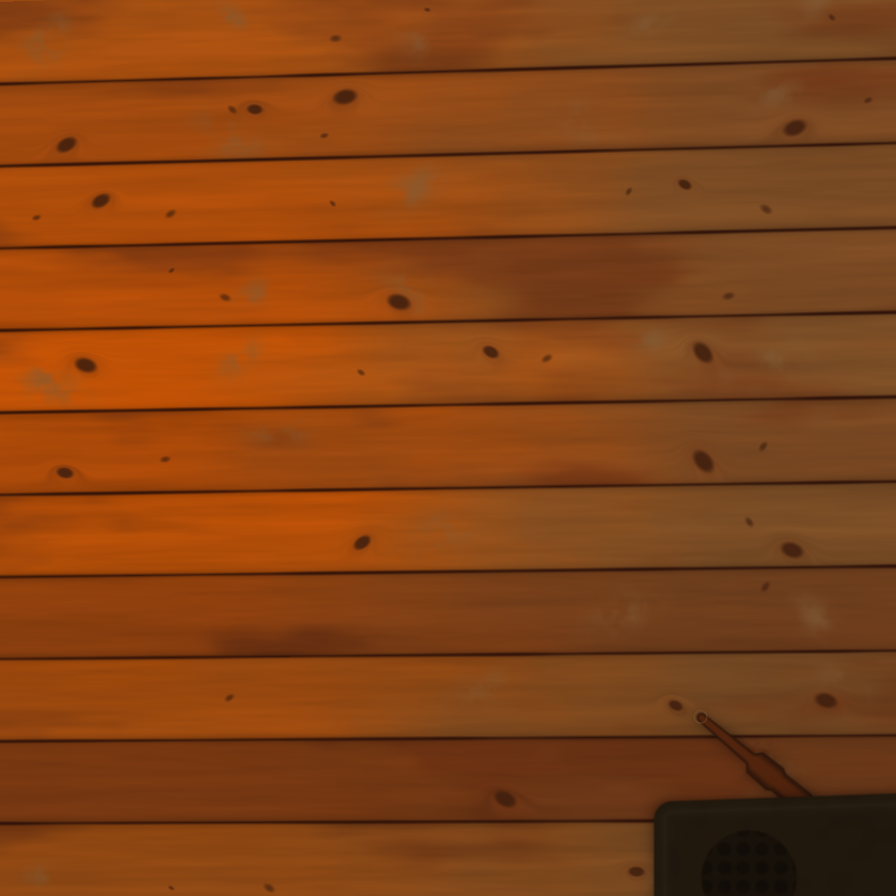
This texture is drawn by a WebGL 1 fragment shader. Its source:

```glsl
precision highp float;
uniform vec2 u_resolution;

const float PITCH = 0.0917;
const vec3 BROWN = vec3(0.46, 0.29, 0.14);
const vec3 ORANGE = vec3(0.71, 0.30, 0.02);
const vec3 RUSSET = vec3(0.40, 0.18, 0.07);
const vec3 KNOT = vec3(0.23, 0.11, 0.05);
const vec3 SEAM = vec3(0.17, 0.06, 0.03);
const vec3 SCUFF = vec3(0.50, 0.36, 0.22);
const vec3 CASE = vec3(0.125, 0.09, 0.05);

float hash(vec2 p) {
  return fract(sin(dot(p, vec2(127.1, 311.7))) * 43758.5453);
}

float noise(vec2 p) {
  vec2 i = floor(p), f = fract(p);
  f = f * f * (3.0 - 2.0 * f);
  return mix(mix(hash(i), hash(i + vec2(1.0, 0.0)), f.x),
             mix(hash(i + vec2(0.0, 1.0)), hash(i + vec2(1.0)), f.x), f.y);
}

float fbm(vec2 p) {
  float sum = 0.0, amp = 0.5;
  for (int i = 0; i < 4; i++) {
    sum += amp * noise(p);
    p = p * 2.03 + 17.3;
    amp *= 0.5;
  }
  return sum;
}

float cover(float d, float px) {
  return 1.0 - smoothstep(-px, px, d);
}

// Boards converge slightly: the seams tilt more toward the top
float boardCoord(vec2 uv) {
  float top = 1.0 - uv.y;
  return (top + uv.x * (0.0305 - 0.029 * top) - 0.0021) / PITCH;
}

// Normalized radius of the tilted ellipse scattered in this cell of a board
float spotRadius(vec2 p, float id, float cells, float chance, vec2 size, float seed) {
  vec2 key = vec2(floor(p.x * cells) + seed, id + seed * 1.7);
  if (hash(key) > chance) return 99.0;
  vec2 center = vec2((floor(p.x * cells) + 0.25 + 0.5 * hash(key + 3.1)) / cells,
                     (hash(key + 7.7) - 0.5) * 0.6 * PITCH);
  float angle = (hash(key + 11.3) - 0.5) * 1.9;
  vec2 q = p - center;
  q = vec2(cos(angle) * q.x + sin(angle) * q.y, cos(angle) * q.y - sin(angle) * q.x);
  return length(q / (size * (0.6 + 0.6 * hash(key + 5.9))));
}

// Distance to a segment (x) and the position along it (y)
vec2 segment(vec2 p, vec2 a, vec2 b) {
  vec2 ab = b - a;
  float h = clamp(dot(p - a, ab) / dot(ab, ab), 0.0, 1.0);
  return vec2(length(p - a - ab * h), h);
}

float roundBox(vec2 p, vec2 halfSize, float r) {
  vec2 q = abs(p) - halfSize + r;
  return length(max(q, 0.0)) + min(max(q.x, q.y), 0.0) - r;
}

vec3 planks(vec2 uv, float px) {
  float b = boardCoord(uv), id = floor(b), f = fract(b);
  vec2 p = vec2(uv.x, (f - 0.5) * PITCH);
  float knot = spotRadius(p, id, 6.0, 0.32, vec2(0.012, 0.0075), 2.0);
  float speck = spotRadius(p, id, 9.0, 0.28, vec2(0.005, 0.003), 31.0);
  float scuff = spotRadius(p, id, 5.0, 0.4, vec2(0.034, 0.018), 57.0);

  // Warm light on the left fading to brown on the right
  float rise = (uv.y - 0.56) / 0.46;
  float edge = uv.x + 0.36 * (fbm(uv * vec2(5.0, 9.0) + id * 4.7) - 0.5);
  float glow = (1.0 - smoothstep(0.2, 0.82, edge)) * (0.35 + 0.65 * exp(-rise * rise));
  vec3 col = mix(BROWN, ORANGE, glow);
  float low = smoothstep(0.6, 0.1, uv.y);
  float dull = mod(id, 2.0) * (0.14 + 0.4 * low) + 0.12 * hash(vec2(id, 4.0));
  dull += 0.5 * smoothstep(0.5, 0.75, fbm(uv * vec2(4.0, 12.0) + id * 9.1));
  col = mix(col, RUSSET, min(dull, 0.85));
  col *= 1.07 - 0.1 * low;

  // Soft long grain, bending around knots
  float bend = 0.4 * exp(-0.3 * knot * knot);
  float streak = fbm(vec2(uv.x * 4.0, (f + bend) * 6.0) + id * 13.1);
  float fiber = noise(vec2(uv.x * 22.0, (f + bend) * 22.0) + id * 7.3);
  col *= 0.88 + 0.2 * streak + 0.04 * fiber;

  // Scuffs, knots and specks
  col = mix(col, SCUFF, 0.6 * exp(-scuff * scuff) * smoothstep(0.3, 0.7, fbm(uv * 45.0)));
  col = mix(col, RUSSET, 0.4 * exp(-0.45 * knot * knot));
  col = mix(col, KNOT, 0.8 * cover((knot - 1.0) * 0.007, px + 0.0014));
  col = mix(col, KNOT, 0.6 * cover((speck - 1.0) * 0.003, px + 0.001));

  // Soft seams of uneven depth between boards; none above the first board
  float line = floor(b + 0.5);
  float d = min(f, 1.0 - f) * PITCH;
  float wear = noise(vec2(uv.x * 14.0, line * 5.0));
  float inside = step(0.5, line);
  col *= 1.0 - 0.3 * inside * exp(-d / 0.0035);
  float gap = cover(d - 0.0011 - 0.0007 * wear, px + 0.0008);
  return mix(col, SEAM, inside * (0.72 + 0.2 * wear) * gap);
}

// Tapered rod leaning out of a dark case in the corner
vec3 addFixture(vec3 col, vec2 uv, float px) {
  vec2 rod = segment(uv, vec2(0.783, 0.199), vec2(0.895, 0.105));
  float collar = smoothstep(0.48, 0.54, rod.y) - 0.5 * smoothstep(0.72, 0.78, rod.y);
  float radius = 0.005 + 0.005 * rod.y + 0.007 * collar;
  col *= 1.0 - 0.25 * exp(-max(rod.x - radius, 0.0) / 0.006);
  vec3 metal = mix(vec3(0.32, 0.14, 0.05), KNOT * 0.75, smoothstep(0.3, 1.0, rod.x / radius));
  col = mix(col, metal, cover(rod.x - radius, px + 0.0006));
  float tip = length(uv - vec2(0.782, 0.200));
  col = mix(col, SCUFF, 0.5 * cover(abs(tip - 0.007) - 0.0006, px));

  float box = roundBox(uv - vec2(0.95, -0.10 + 0.035 * (uv.x - 0.73)), vec2(0.22, 0.205), 0.02);
  vec2 grid = fract(uv / 0.021) - 0.5;
  float grille = cover(length(uv - vec2(0.836, 0.02)) - 0.053, px + 0.001);
  vec3 shell = CASE * (0.95 + 0.1 * noise(uv * 60.0));
  shell *= 1.0 - grille * (0.25 + 0.2 * cover((length(grid) - 0.36) * 0.021, px + 0.001));
  shell += 0.025 * exp(-abs(box + 0.012) / 0.004);
  col *= 1.0 - 0.3 * exp(-max(box, 0.0) / 0.006);
  return mix(col, shell, cover(box, px + 0.0006));
}

void main() {
  vec2 uv = gl_FragCoord.xy / u_resolution;
  float px = 1.0 / min(u_resolution.x, u_resolution.y);
  gl_FragColor = vec4(addFixture(planks(uv, px), uv, px), 1.0);
}
```
